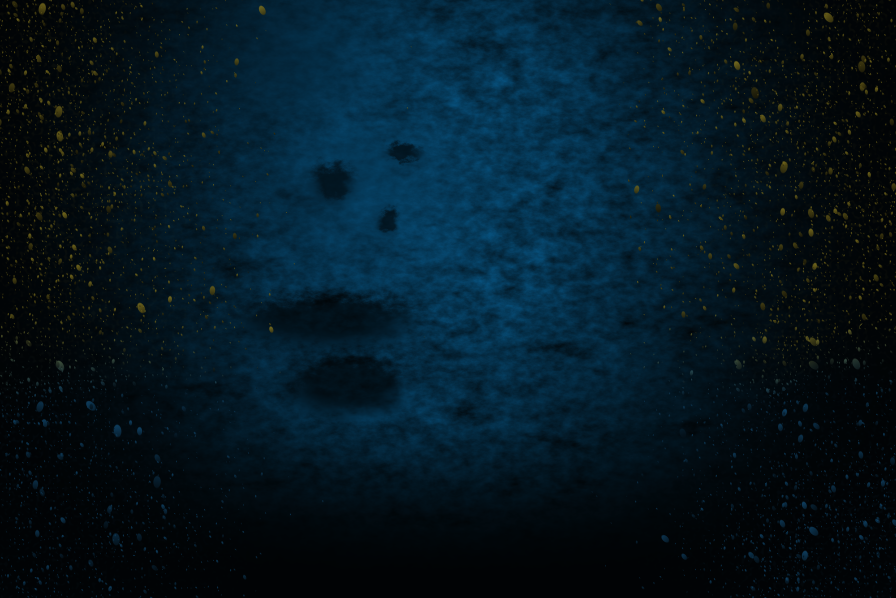
This background is drawn by a Shadertoy shader. Its source:

```glsl
#define PAINT_BLUE vec3(0.018, 0.235, 0.365)
#define NIGHT vec3(0.004, 0.012, 0.018)
#define GOLD vec3(0.56, 0.50, 0.13)
#define DUST_BLUE vec3(0.07, 0.30, 0.46)
#define GLOW_CENTER vec2(0.74, 0.66)
#define GLOW_SIZE vec2(0.47, 0.56)
#define DUST_SPLIT 0.38
#define SPECK_LAYERS 5
#define OCTAVES 5

vec2 hash2(vec2 p) {
    vec3 q = fract(p.xyx * vec3(0.1031, 0.1030, 0.0973));
    q += dot(q, q.yzx + 33.33);
    return fract((q.xx + q.yz) * q.zy);
}

float corner(vec2 cell, vec2 offset) {
    float angle = 6.2832 * hash2(cell).x;
    return dot(vec2(cos(angle), sin(angle)), offset);
}

float gradientNoise(vec2 p) {
    vec2 i = floor(p), f = p - i;
    vec2 u = f * f * f * (f * (f * 6.0 - 15.0) + 10.0);
    vec2 e = vec2(1.0, 0.0);
    return mix(mix(corner(i, f), corner(i + e, f - e), u.x),
               mix(corner(i + e.yx, f - e.yx), corner(i + 1.0, f - 1.0), u.x), u.y);
}

float fbm(vec2 p) {
    float sum = 0.0, gain = 0.6;
    for (int i = 0; i < OCTAVES; i++) {
        sum += gain * gradientNoise(p);
        p = mat2(1.6, 0.9, -0.9, 1.6) * p + 17.3;
        gain *= 0.58;
    }
    return sum;
}

// Soft ellipse, 1 at its centre
float blot(vec2 p, vec2 center, vec2 radius) {
    vec2 q = (p - center) / radius;
    return exp(-dot(q, q));
}

float glow(vec2 p) {
    vec2 q = (p - GLOW_CENTER) / GLOW_SIZE;
    float d = dot(q, q);
    return exp(-d * (0.6 + 0.4 * d)) * smoothstep(0.02, 0.30, p.y);
}

// Brightness of the worn paint
float paintTone(vec2 p) {
    float patches = fbm(p * vec2(4.0, 6.5));
    float flakes = fbm(p * vec2(17.0, 27.0) + 8.0);
    float grain = fbm(p * vec2(48.0, 75.0) + 31.0);
    float smoothArea = max(blot(p, vec2(0.60, 0.70), vec2(0.20, 0.16)),
                           blot(p, vec2(0.50, 0.90), vec2(0.20, 0.16)));
    float rough = 1.0 - 0.75 * smoothArea;

    float tone = 0.82 + 0.25 * patches + rough * (0.50 * flakes + 0.50 * grain);
    tone += 0.12 * smoothArea + 0.08 * grain;
    tone -= 0.45 * smoothstep(0.12, 0.50, fbm(p * vec2(7.0, 19.0) + 3.0)) * rough;

    // Lighter worn areas
    float worn = blot(p, vec2(0.88, 0.54), vec2(0.11, 0.10))
               + 0.6 * blot(p, vec2(0.88, 0.85), vec2(0.14, 0.14))
               + 0.8 * blot(p, vec2(0.62, 0.30), vec2(0.18, 0.06));
    tone += worn * (0.20 + 0.40 * flakes);

    // Dark stains with ragged rims
    vec2 w = p + 0.022 * vec2(flakes, grain);
    float stain = blot(w, vec2(0.557, 0.697), vec2(0.036, 0.032))
                + blot(w, vec2(0.650, 0.629), vec2(0.022, 0.020))
                + blot(w, vec2(0.674, 0.746), vec2(0.032, 0.016))
                + blot(w, vec2(0.586, 0.360), vec2(0.100, 0.050))
                + blot(w, vec2(0.550, 0.470), vec2(0.150, 0.038));
    return max(tone, 0.08) * (1.0 - 0.65 * smoothstep(0.15, 0.75, stain));
}

// Tilted flecks on a jittered grid; x is cover, y is shade
vec2 specks(vec2 p, float scale, float density) {
    vec2 cell = floor(p * scale), f = fract(p * scale);
    vec2 place = hash2(cell + scale), kind = hash2(cell + scale + 71.0);
    vec2 q = f - mix(vec2(0.27), vec2(0.73), place);
    float angle = 1.2 * (kind.x - 0.75);
    q = mat2(cos(angle), sin(angle), -sin(angle), cos(angle)) * q;
    float size = mix(0.08, 0.25, kind.y * kind.y);
    float d = length(q / vec2(0.62, 1.0)) - size;
    float edge = scale / iResolution.y;
    float cover = (1.0 - smoothstep(-edge, edge, d)) * step(fract(place.x * 37.0 + kind.x), density);
    float shade = mix(0.35, 1.0, fract(kind.y * 23.0)) * (0.75 + 0.25 * clamp(q.y / size, -1.0, 1.0));
    return vec2(cover, shade);
}

void mainImage(out vec4 fragColor, in vec2 fragCoord) {
    vec2 p = fragCoord / iResolution.xy * vec2(1.5, 1.0);

    // Painted wall under a central glow
    vec3 color = NIGHT + PAINT_BLUE * glow(p) * paintTone(p);

    // Dust gathers toward both sides
    float clumps = fbm(p * 5.0 + 50.0);
    float sides = 1.0 - smoothstep(0.08, 0.52, p.x) + smoothstep(1.00, 1.38, p.x);
    float density = sides * clamp(0.55 + 0.7 * clumps, 0.1, 1.0);
    float goldAmount = smoothstep(-0.06, 0.10, p.y - DUST_SPLIT + 0.08 * clumps);
    vec3 dust = mix(DUST_BLUE, GOLD, goldAmount);
    color += dust * density * 0.07 * smoothstep(0.0, 0.5, gradientNoise(p * 150.0));

    float scale = 24.0;
    for (int i = 0; i < SPECK_LAYERS; i++) {
        vec2 fleck = specks(p + 0.37 * float(i), scale, density * 0.55);
        color = mix(color, dust * fleck.y, fleck.x * 0.85);
        scale *= 1.55;
    }
    fragColor = vec4(color, 1.0);
}
```
